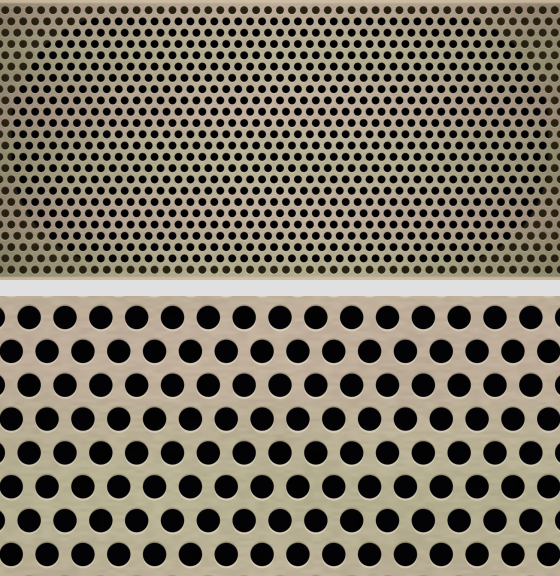
Top, the full canvas; bottom, a detail of the centre.
Reproduce this texture procedurally as a Shadertoy shader.

```glsl
const float PI = 3.14159265;
const vec2 PITCH = vec2(0.04266, 0.0403);  // hole spacing, canvas height = 1
const float ROWS = 24.0;
const float HOLE_RADIUS = 0.0139;

const vec3 METAL_DARK = vec3(0.51, 0.47, 0.38);
const vec3 METAL_LIGHT = vec3(0.735, 0.69, 0.595);
const vec3 RIM_LIGHT = vec3(0.89, 0.85, 0.77);
const vec3 EDGE_LIGHT = vec3(0.83, 0.77, 0.66);
const vec3 CAVITY = vec3(0.012, 0.008, 0.014);
const vec3 BACKING = vec3(0.15, 0.125, 0.065);

float hash(vec2 p) {
    vec3 q = fract(vec3(p.xyx) * 0.1031);
    q += dot(q, q.yzx + 33.33);
    return fract((q.x + q.y) * q.z);
}

float valueNoise(vec2 p) {
    vec2 cell = floor(p);
    vec2 f = fract(p);
    f = f * f * (3.0 - 2.0 * f);
    float low = mix(hash(cell), hash(cell + vec2(1.0, 0.0)), f.x);
    float high = mix(hash(cell + vec2(0.0, 1.0)), hash(cell + 1.0), f.x);
    return mix(low, high, f.y);
}

float coverage(float distance, float softness) {
    return 1.0 - smoothstep(-softness, softness, distance);
}

float roundedBox(vec2 p, vec2 halfSize, float radius) {
    vec2 q = abs(p) - halfSize + radius;
    return length(max(q, 0.0)) + min(max(q.x, q.y), 0.0) - radius;
}

// Offset from the nearest hole centre in a staggered grid
vec2 staggeredCell(vec2 p, vec2 pitch, float rows) {
    float row = clamp(floor(p.y / pitch.y + 0.5 * rows), 0.0, rows - 1.0);
    float shift = 0.5 * (1.0 - mod(row, 2.0));
    float column = floor(p.x / pitch.x - shift + 0.5) + shift;
    return p - vec2(column, row + 0.5 - 0.5 * rows) * pitch;
}

// Brushed sheet: side falloff, faint colour bands and grain
vec3 metalSheet(vec2 p, float halfWidth) {
    float side = abs(p.x) / halfWidth;
    float light = 1.0 - 0.72 * pow(side, 2.2) - 0.5 * p.y * p.y;
    vec3 color = mix(METAL_DARK, METAL_LIGHT, clamp(light, 0.0, 1.0));
    float band = cos(2.0 * PI * (p.y - 0.11) / 0.37);
    color += band * vec3(0.014, -0.008, 0.012);
    float grain = valueNoise(p * vec2(90.0, 260.0)) - 0.5;
    float cloud = valueNoise(p * vec2(7.0, 12.0)) - 0.5;
    return color + 0.045 * grain + 0.025 * cloud;
}

void mainImage(out vec4 fragColor, in vec2 fragCoord) {
    vec2 p = (fragCoord - 0.5 * iResolution.xy) / iResolution.y;
    float halfWidth = 0.5 * iResolution.x / iResolution.y;
    float softness = 0.75 / iResolution.y;

    vec3 color = metalSheet(p, halfWidth);

    // Bright folded strips at top and bottom
    float strip = smoothstep(0.484, 0.494, abs(p.y));
    color = mix(color, EDGE_LIGHT, 0.75 * strip);

    // Lit lower lip and shaded upper lip of each hole
    vec2 local = staggeredCell(p, PITCH, ROWS);
    float lip = coverage(length(local + vec2(0.0, 0.0026)) - HOLE_RADIUS, softness);
    float shade = coverage(length(local - vec2(0.0, 0.0018)) - HOLE_RADIUS, softness);
    color *= 1.0 - 0.16 * shade;
    color = mix(color, RIM_LIGHT * mix(0.8, 1.0, 1.0 - abs(p.x) / halfWidth), 0.75 * lip);

    // Deep opening framed by a backing panel
    float opening = roundedBox(p, vec2(halfWidth - 0.042, 0.448), 0.39);
    float depth = coverage(opening, 2.0 * softness);
    vec3 inside = mix(BACKING, CAVITY, depth);
    inside *= 0.85 + 0.3 * valueNoise(p * 30.0);

    float hole = coverage(length(local) - HOLE_RADIUS, softness);
    color = mix(color, inside, hole);
    fragColor = vec4(clamp(color, 0.0, 1.0), 1.0);
}
```
